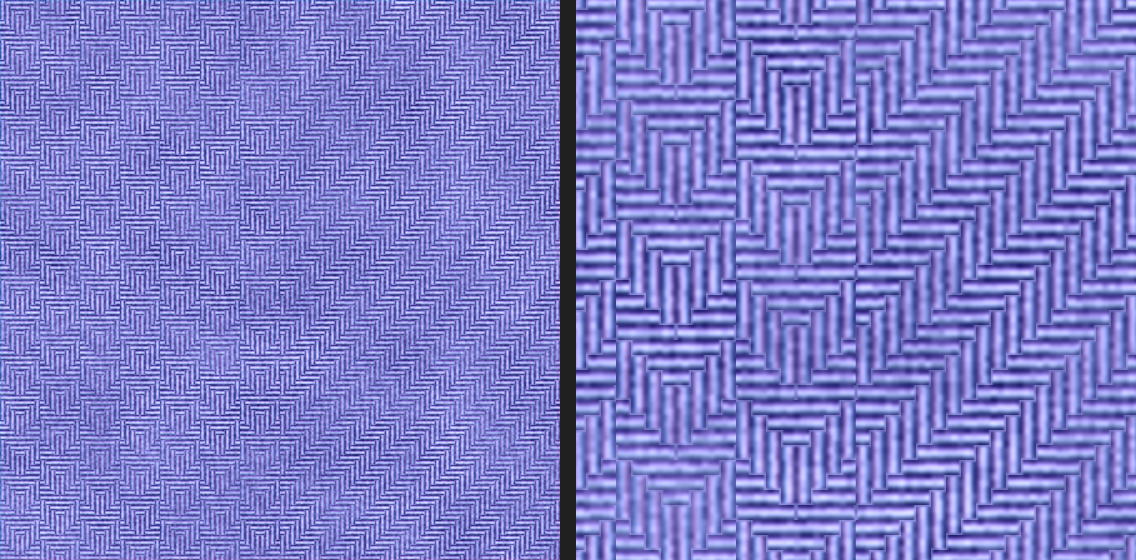
Left: the whole. Right: its middle third, enlarged.
Reproduce this texture map procedurally as a three.js fragment shader.

```glsl
varying vec2 vUv;

const float REPEATS = 14.0;        // weave repeats across and down
const float STRAND_SPAN = 4.0;     // strands per block, half a repeat
const float WEAVE_SPLIT = 0.5;     // folded weave left, herringbone right
const float END_FADE = 0.25;       // softness of strand ends, in strands
const float RELIEF = 0.235;        // light to dark swing of a strand
const float CROSS_RELIEF = 0.8;    // relative strength of upright strands
const float SLOPE_TINT = 0.07;     // cyan and pink cast on strand flanks
const float GRAIN_CELLS = 256.0;
const float GRAIN = 0.2;
const float MOTTLE_CELLS = 22.0;
const float MOTTLE = 0.07;
const float RIM_WIDTH = 0.005;
const vec3 BASE_COLOR = vec3(0.5, 0.5, 0.81);
const vec3 RIM_TINT = vec3(-0.06, 0.04, 0.03);
const float TAU = 6.2831853;

float hash(vec2 p) {
  return fract(sin(dot(p, vec2(127.1, 311.7))) * 43758.5453);
}

float valueNoise(vec2 p) {
  vec2 cell = floor(p);
  vec2 f = fract(p);
  f = f * f * (3.0 - 2.0 * f);
  float low = mix(hash(cell), hash(cell + vec2(1.0, 0.0)), f.x);
  float high = mix(hash(cell + vec2(0.0, 1.0)), hash(cell + 1.0), f.x);
  return mix(low, high, f.y);
}

// Returns position across a strand, position along it, 1 if upright.
vec3 herringbone(vec2 p) {
  vec2 cell = floor(p);
  float period = 2.0 * STRAND_SPAN;
  float along = mod(p.x - cell.y, period);
  if (mod(cell.x - cell.y, period) < STRAND_SPAN) {
    return vec3(fract(p.y), along, 0.0);
  }
  return vec3(fract(p.x), mod(p.y - cell.x - 1.0, period), 1.0);
}

// Mirrors the weave in each repeat, so the blocks interlock in columns.
vec3 foldedWeave(vec2 p) {
  float column = floor(p.x / (2.0 * STRAND_SPAN));
  p.x = abs(mod(p.x, 2.0 * STRAND_SPAN) - STRAND_SPAN);
  p.y += STRAND_SPAN * mod(column, 2.0);
  return herringbone(p);
}

// Tone in x, red and green flank tints in y and z.
vec3 strandShade(vec3 strand) {
  float endDistance = min(strand.y, STRAND_SPAN - strand.y);
  float body = smoothstep(0.0, END_FADE, endDistance);
  float crest = -cos(TAU * strand.x) * body;
  float slope = sin(TAU * strand.x) * body;
  float strength = mix(1.0, CROSS_RELIEF, strand.z);
  return vec3(crest * strength, slope * strand.z, slope * (1.0 - strand.z));
}

void main() {
  vec2 p = vUv * REPEATS * 2.0 * STRAND_SPAN;
  float side = smoothstep(-0.001, 0.001, vUv.x - WEAVE_SPLIT);
  vec3 shade = mix(strandShade(foldedWeave(p)), strandShade(herringbone(p)), side);

  // Worn patches flatten the relief.
  float wear = valueNoise(vUv * MOTTLE_CELLS);
  float tone = shade.x * RELIEF * mix(0.65, 1.3, wear);

  // Fine grain and broad mottling.
  tone += (valueNoise(vUv * GRAIN_CELLS) - 0.5) * GRAIN;
  tone += (valueNoise(vUv * MOTTLE_CELLS * 0.5 + 17.0) - 0.5) * MOTTLE;

  vec3 color = BASE_COLOR + tone;
  color.rg += shade.yz * SLOPE_TINT;

  // Cool rim at left and top, warm rim at right and bottom.
  vec2 nearRim = 1.0 - smoothstep(0.0, RIM_WIDTH, vUv);
  vec2 farRim = 1.0 - smoothstep(0.0, RIM_WIDTH, 1.0 - vUv);
  float rim = nearRim.x + farRim.y - farRim.x - nearRim.y;
  color += RIM_TINT * rim;

  gl_FragColor = vec4(clamp(color, 0.0, 1.0), 1.0);
}
```
